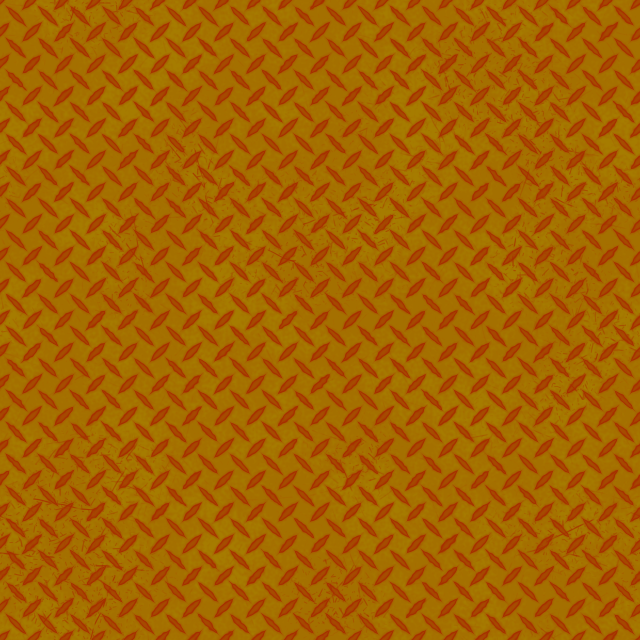
A WebGL 2 fragment shader for this texture:

```glsl
#version 300 es
precision highp float;

uniform vec2 u_resolution;
out vec4 outColor;

const float REPEATS = 20.0;
const vec3 PLATE_LIGHT = vec3(0.65, 0.485, 0.0);
const vec3 PLATE = vec3(0.645, 0.44, 0.0);
const vec3 HALO = vec3(0.65, 0.37, 0.0);
const vec3 RIDGE = vec3(0.65, 0.31, 0.0);
const vec3 TREAD = vec3(0.65, 0.25, 0.0);
const vec3 RIM = vec3(0.65, 0.18, 0.0);

vec2 hash2(vec2 p) {
    vec3 q = fract(p.xyx * vec3(0.1031, 0.1030, 0.0973));
    q += dot(q, q.yzx + 33.33);
    return fract((q.xx + q.yz) * q.zy);
}

float cornerSlope(vec2 cell, vec2 offset, float period) {
    float angle = 6.2832 * hash2(mod(cell, period) + period).x;
    return dot(vec2(cos(angle), sin(angle)), offset);
}

// Gradient noise that wraps after a whole number of cells
float noise(vec2 uv, float period) {
    vec2 p = uv * period;
    vec2 i = floor(p), f = p - i;
    vec2 s = f * f * f * (f * (f * 6.0 - 15.0) + 10.0);
    vec2 e = vec2(1.0, 0.0);
    float low = mix(cornerSlope(i, f, period), cornerSlope(i + e, f - e, period), s.x);
    float high = mix(cornerSlope(i + e.yx, f - e.yx, period), cornerSlope(i + 1.0, f - 1.0, period), s.x);
    return mix(low, high, s.y);
}

// Pointed lens with its long axis along y
float lensDistance(vec2 p, float halfLength, float halfWidth) {
    float radius = (halfLength * halfLength + halfWidth * halfWidth) / (2.0 * halfWidth);
    return length(vec2(abs(p.x) + radius - halfWidth, p.y)) - radius;
}

// One straight stroke per grid cell, with random place, angle and length
float scratches(vec2 uv, float count, float seed, float halfLength, float width, float px) {
    vec2 g = uv * count;
    float cover = 0.0;
    for (int y = -1; y <= 1; y++) {
        for (int x = -1; x <= 1; x++) {
            vec2 home = floor(g) + vec2(x, y);
            vec2 id = mod(home, count) + seed;
            vec2 form = hash2(id + 57.0);
            vec2 dir = vec2(cos(6.2832 * form.x), sin(6.2832 * form.x));
            vec2 rel = g - home - hash2(id);
            float reach = halfLength * form.y;
            float d = length(rel - dir * clamp(dot(rel, dir), -reach, reach)) / count;
            cover = max(cover, 1.0 - smoothstep(width - px, width + px, d));
        }
    }
    return cover;
}

// Lays one family of raised treads over the plate
vec3 addTread(vec3 base, vec2 grid, vec2 lean, vec2 size, float rimWidth, float rough, float px) {
    vec2 p = fract(grid) - 0.5;
    float worn = hash2(mod(floor(grid), REPEATS) + 11.0).x;
    vec2 q = vec2(dot(p, vec2(lean.y, -lean.x)), dot(p, lean));
    float d = lensDistance(q, size.x, size.y) + rough * (0.02 + 0.03 * worn);
    vec3 face = mix(TREAD, RIDGE, smoothstep(rimWidth, size.y, -d) * 0.6 + 0.4 * (1.0 - worn));
    face = mix(RIM, face, smoothstep(rimWidth - px, rimWidth + px, -d));
    vec3 color = mix(base, HALO, 0.75 * (1.0 - smoothstep(0.0, 0.085, d)));
    return mix(color, face, 1.0 - smoothstep(-px, px, d));
}

void main() {
    vec2 uv = gl_FragCoord.xy / u_resolution;
    float px = 0.75 / min(u_resolution.x, u_resolution.y);
    float cellPx = px * REPEATS;

    // Plate with soft mottling and fine grain
    float grain = noise(uv, 170.0);
    float mottle = noise(uv, 7.0) + 0.6 * noise(uv, 31.0) + 0.7 * grain;
    vec3 color = mix(PLATE, PLATE_LIGHT, smoothstep(-0.25, 0.65, mottle));

    // Two leaning tread families, half a cell apart
    vec2 grid = uv * REPEATS;
    float rough = noise(uv, 130.0);
    color = addTread(color, grid + 0.5, vec2(0.7071), vec2(0.42, 0.112), 0.042, rough, cellPx);
    color = addTread(color, grid, vec2(-0.7071, 0.7071), vec2(0.43, 0.088), 0.033, rough, cellPx);

    // Wear gathered in patches
    float patches = noise(uv, 4.0) + 0.5 * noise(uv, 9.0);
    float wear = smoothstep(-0.05, 0.4, patches);
    vec2 bent = uv + 0.004 * vec2(noise(uv, 24.0), noise(uv.yx, 29.0));
    float broken = smoothstep(-0.25, 0.15, noise(uv, 75.0));
    float nicks = scratches(bent, 58.0, 3.0, 0.5, 0.0009, px);
    float specks = scratches(uv, 96.0, 21.0, 0.25, 0.0007, px);
    float gouges = scratches(bent, 13.0, 40.0, 0.75, 0.0009, px);
    color = mix(color, TREAD, specks * (0.08 + 0.55 * wear));
    color = mix(color, TREAD, nicks * broken * (0.04 + 0.8 * wear));
    color = mix(color, RIM, gouges * broken * (0.12 + 0.75 * wear));

    outColor = vec4(color, 1.0);
}
```
